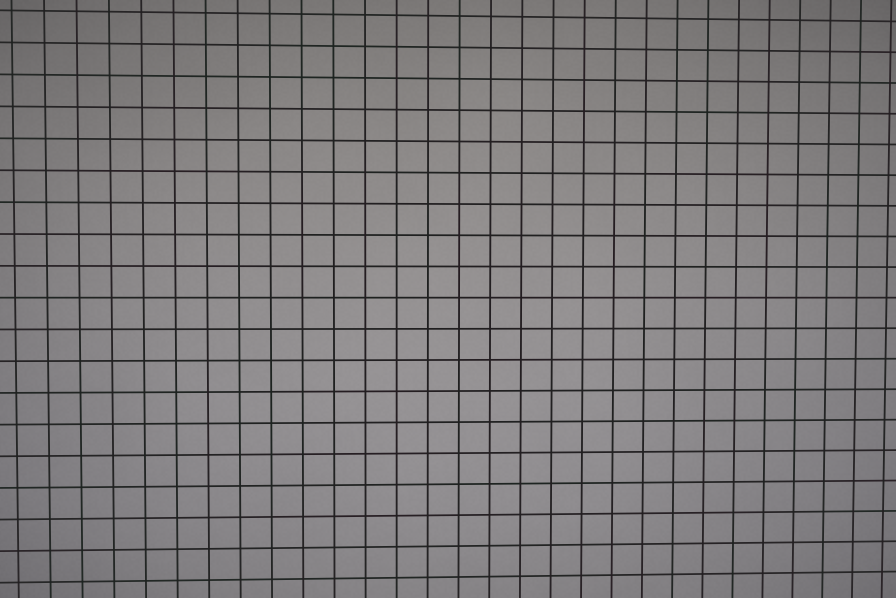
This pattern is drawn by a WebGL 1 fragment shader. Its source:

```glsl
precision highp float;

uniform vec2 u_resolution;

// Lengths are fractions of the canvas width.
const vec2 GRID_ORIGIN = vec2(0.4427, 0.3352);    // crossing of column 0 and row 0
const vec2 GRID_STEP   = vec2(0.03492, 0.03480);  // cell size at the origin
const vec2 GRID_TAPER  = vec2(0.00034, -0.00069); // step change towards top / right
const vec2 GRID_BEND   = vec2(-0.000047, 0.000016); // step change per cell
const vec2 LINE_WIDTH  = vec2(0.00205, 0.00195);  // vertical, horizontal

const vec3 PAPER_WARM = vec3(0.592, 0.578, 0.572);
const vec3 PAPER_COOL = vec3(0.583, 0.573, 0.592);
const vec3 INK        = vec3(0.125, 0.122, 0.125);

const vec2  LIGHT_CENTRE = vec2(0.5, 0.43);
const float VIGNETTE     = 0.14;
const float BLOTCH       = 0.012;
const float GRAIN        = 0.012;
const float INK_TINT     = 0.045;
const float EDGE_FADE    = 0.10;

float hash(vec2 p) {
    return fract(sin(dot(p, vec2(127.1, 311.7))) * 43758.5453);
}

float noise(vec2 p) {
    vec2 i = floor(p);
    vec2 f = fract(p);
    f = f * f * (3.0 - 2.0 * f);
    return mix(mix(hash(i), hash(i + vec2(1.0, 0.0)), f.x),
               mix(hash(i + vec2(0.0, 1.0)), hash(i + 1.0), f.x), f.y);
}

// Cell coordinate n solving offset = step * n + bend * n * n.
vec2 cellCoord(vec2 offset, vec2 cellStep) {
    return 2.0 * offset / (cellStep + sqrt(cellStep * cellStep + 4.0 * GRID_BEND * offset));
}

// Faint red-to-green fringe that drifts along each line.
vec3 inkColour(float line, float along, float seed) {
    float fringe = noise(vec2(line * 7.3 + seed, along * 5.0)) - 0.5;
    return INK + INK_TINT * fringe * vec3(1.0, -0.6, 0.3);
}

vec3 paperColour(vec2 uv, vec2 p) {
    vec2 v = 2.0 * (uv - LIGHT_CENTRE);
    float coolness = smoothstep(0.9, 0.1, uv.y) * 0.7 + 0.3 * v.x * v.x;
    vec3 paper = mix(PAPER_WARM, PAPER_COOL, clamp(coolness, 0.0, 1.0));
    paper *= 1.0 - VIGNETTE * dot(v, v);
    paper += BLOTCH * (noise(p * 9.0) + 0.5 * noise(p * 31.0) - 0.75);
    return paper + GRAIN * (noise(p * 420.0) - 0.5);
}

void main() {
    vec2 uv = gl_FragCoord.xy / u_resolution;
    vec2 p = gl_FragCoord.xy / u_resolution.x;
    float pixel = 1.0 / u_resolution.x;
    vec2 side = 2.0 * uv - 1.0;

    // Slightly skewed and bowed grid
    vec2 cellStep = GRID_STEP + GRID_TAPER * side.yx;
    vec2 cell = cellCoord(p - GRID_ORIGIN, cellStep);
    vec2 line = floor(cell + 0.5);
    vec2 dist = abs(cell - line) * (cellStep + 2.0 * GRID_BEND * cell);

    // Pixel coverage of the two line families
    vec2 halfWidth = 0.5 * LINE_WIDTH;
    vec2 cover = clamp((halfWidth - dist) / pixel + 0.5, 0.0, 1.0);
    cover *= min(vec2(1.0), 2.0 * halfWidth / pixel);
    cover *= 1.0 - EDGE_FADE * dot(side, side) * 0.5;

    // Ink over shaded paper
    vec3 colour = paperColour(uv, p);
    colour = mix(colour, inkColour(line.y, p.x, 53.0), cover.y);
    colour = mix(colour, inkColour(line.x, p.y, 11.0), cover.x);
    gl_FragColor = vec4(colour, 1.0);
}
```
